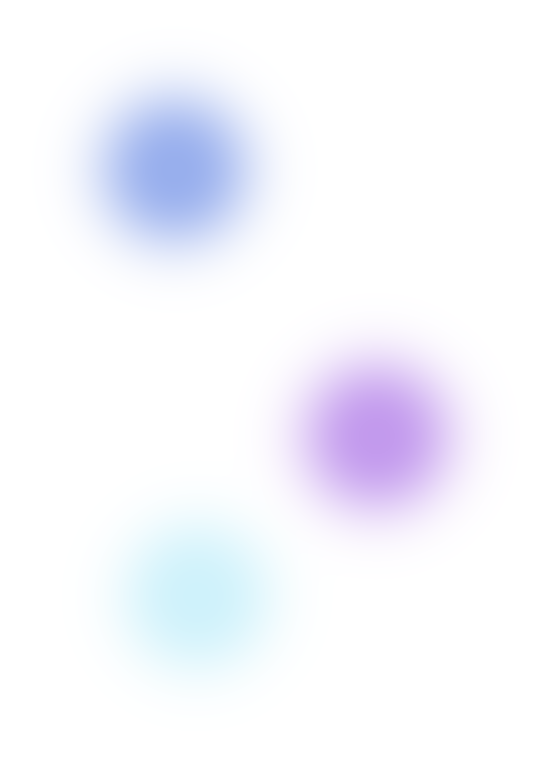
Reproduce this background procedurally as a Shadertoy shader.

```glsl
#define PAPER        vec3(1.0)
#define BLUE         vec3(0.595, 0.685, 0.930)
#define VIOLET       vec3(0.762, 0.602, 0.930)
#define CYAN         vec3(0.812, 0.948, 0.984)
#define BLUE_POS     vec2(-0.128, 0.279)
#define VIOLET_POS   vec2(0.135, -0.068)
#define CYAN_POS     vec2(-0.099, -0.276)
#define GLOW_RADIUS  0.1005
#define GLOW_FALLOFF 2.7

// Soft disc: broad core with a smooth, quickly fading rim
float glow(vec2 p, vec2 center) {
    return exp(-pow(length(p - center) / GLOW_RADIUS, GLOW_FALLOFF));
}

void mainImage(out vec4 fragColor, in vec2 fragCoord) {
    // Centered coordinates, one unit per canvas height
    vec2 p = (fragCoord - 0.5 * iResolution.xy) / iResolution.y;

    // Tinted glows layered over the paper
    vec3 color = PAPER;
    color = mix(color, BLUE, glow(p, BLUE_POS));
    color = mix(color, VIOLET, glow(p, VIOLET_POS));
    color = mix(color, CYAN, glow(p, CYAN_POS));

    fragColor = vec4(color, 1.0);
}
```
